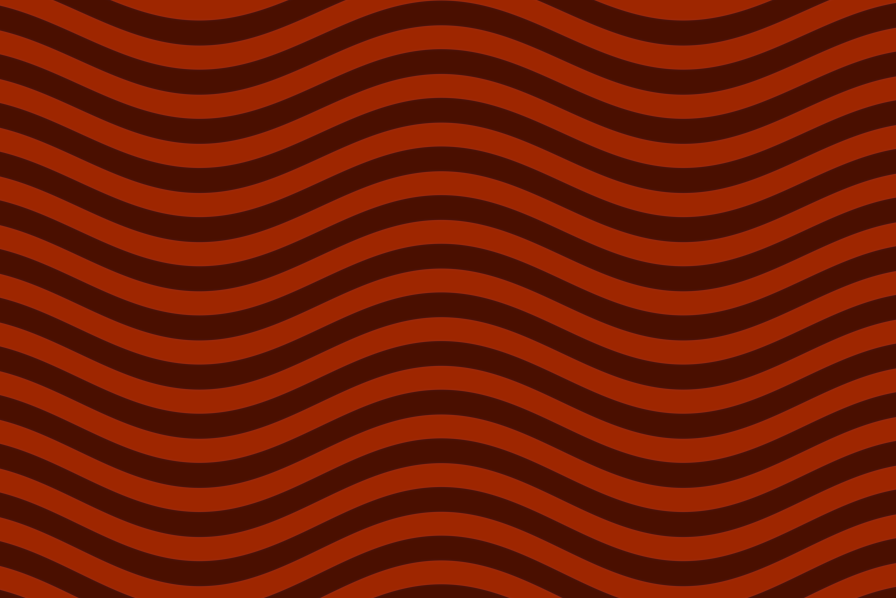
Give the GLSL for this pattern, as a Shadertoy shader.

```glsl
// Draws stacked rust-orange and dark brown stripes that follow a horizontal cosine wave.

const float TAU = 6.2831853;

// Lengths are fractions of the canvas height
const float WAVELENGTH = 0.809;
const float TROUGH_X = 0.3335;
const float AMPLITUDE = 0.0576;
const float SPACING = 0.08177;
const float SPACING_SWELL = 0.00042; // the wave deepens slightly downwards
const float FIRST_STRIPE = 0.0186;
const float STRIPE_SHARE = 0.49;     // part of each repeat that is orange
const float SEAM_WIDTH = 0.0022;

const vec3 DARK_BROWN = vec3(0.29, 0.06, 0.0);
const vec3 RUST_ORANGE = vec3(0.62, 0.15, 0.0);
const vec3 SEAM_TINT = vec3(0.0, 0.012, 0.045);

// Signed distance to the stripe edges, positive inside; p.y runs downwards
float stripeDistance(vec2 p, float share) {
    float angle = TAU * (p.x - TROUGH_X) / WAVELENGTH;
    float wave = cos(angle);
    float spacing = SPACING + SPACING_SWELL * wave;
    float row = (p.y - FIRST_STRIPE - AMPLITUDE * wave) / spacing;

    float fromCentre = abs(fract(row - 0.5 * share + 0.5) - 0.5);
    float depth = AMPLITUDE + SPACING_SWELL * row;
    float slope = depth * sin(angle) * TAU / WAVELENGTH;
    return (0.5 * share - fromCentre) * spacing / sqrt(1.0 + slope * slope);
}

// Soft bump around an edge
float seam(float dist, float width) {
    float t = dist / width;
    return exp(-t * t);
}

void mainImage(out vec4 fragColor, in vec2 fragCoord) {
    float pixel = 1.0 / iResolution.y;
    vec2 p = vec2(fragCoord.x, iResolution.y - fragCoord.y) * pixel;

    // Stripes with smoothed edges
    float dist = stripeDistance(p, STRIPE_SHARE);
    float coverage = smoothstep(-0.75 * pixel, 0.75 * pixel, dist);
    vec3 color = mix(DARK_BROWN, RUST_ORANGE, coverage);

    // Faint tint along the seams
    color += SEAM_TINT * seam(dist, SEAM_WIDTH);

    fragColor = vec4(color, 1.0);
}
```
